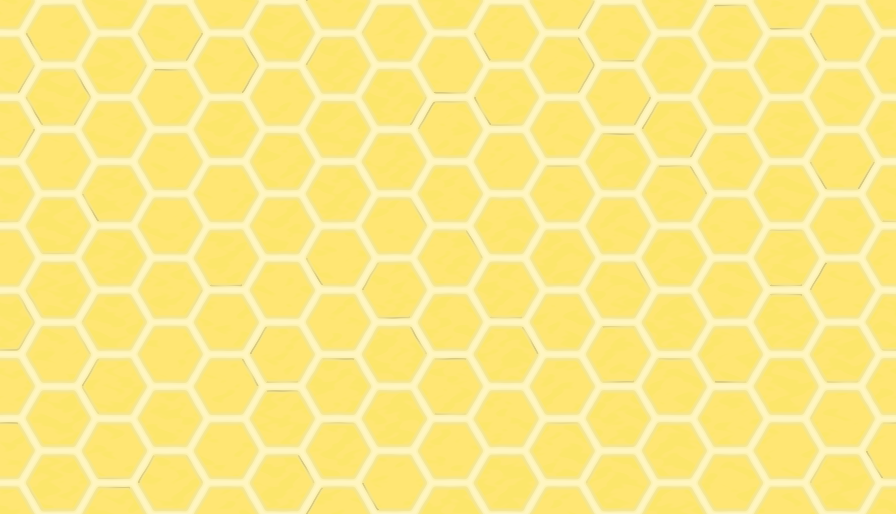
Reproduce this pattern procedurally as a Shadertoy shader.

```glsl
// Seamless pale-yellow honeycomb: flat-topped hexagons with cream walls and soft, slightly worn rims.

const float TAU = 6.2831853;
const float ROOT3 = 1.7320508;
const vec2 REPEATS = vec2(8.0, 8.0);   // column pairs across, cells down
const vec2 PERIOD = vec2(ROOT3, 1.0);  // one repeat, in cell heights
const vec2 OFFSET = vec2(0.036, -0.015);

const vec3 CREAM = vec3(1.00, 0.96, 0.75);
const vec3 WALL_SIDE = vec3(0.99, 0.95, 0.69);
const vec3 RIM_OUTER = vec3(0.96, 0.90, 0.59);
const vec3 RIM_INNER = vec3(0.97, 0.90, 0.52);
const vec3 HONEY = vec3(1.00, 0.90, 0.45);
const vec3 HONEY_DEEP = vec3(0.99, 0.90, 0.42);
const vec3 SHADOW = vec3(0.76, 0.70, 0.42);

float hash(vec3 p) {
    p = fract(p * vec3(0.1031, 0.1130, 0.0973) + 0.17);
    p += dot(p, p.yzx + 33.33);
    return fract((p.x + p.y) * p.z);
}

float smoothMax(float a, float b, float k) {
    float h = max(k - abs(a - b), 0.0) / k;
    return max(a, b) + h * h * k * 0.25;
}

// Distance measure of a softly rounded hexagon; the cell border is at 0.5
float hexRadius(vec2 p, float rounding) {
    p = abs(p);
    float slantUp = 0.5 * ROOT3 * p.x + 0.5 * p.y;
    float slantDown = 0.5 * ROOT3 * p.x - 0.5 * p.y;
    return smoothMax(smoothMax(p.y, slantUp, rounding), slantDown, rounding);
}

// Layered sines with whole frequencies, so they wrap on the unit square
float mottle(vec2 uv) {
    vec2 t = uv * TAU;
    float a = sin(19.0 * t.x + 7.0 * t.y + 2.0 * sin(11.0 * t.y));
    float b = sin(23.0 * t.y - 13.0 * t.x + 2.0 * sin(17.0 * t.x));
    float c = sin(41.0 * t.x + 2.0 * sin(37.0 * t.y));
    return (a + b + 0.6 * c) / 2.6;
}

// Nearest centre of two interleaved grids: xy = local position, returns wrapped cell id
vec3 nearestCell(vec2 p, out vec2 local) {
    vec2 idA = floor(p / PERIOD + 0.5);
    vec2 idB = floor(p / PERIOD);
    vec2 a = p - idA * PERIOD;
    vec2 b = p - (idB + 0.5) * PERIOD;
    bool useA = dot(a, a) < dot(b, b);
    local = useA ? a : b;
    return vec3(mod(useA ? idA : idB, REPEATS), useA ? 0.0 : 1.0);
}

float softStep(float edge, float width, float x) {
    return smoothstep(edge - width, edge + width, x);
}

// Colour from the middle of a wall inward to the cell floor
vec3 wallToFloor(float depth, vec3 floorColor, float pixel) {
    float blur = max(0.010, 0.7 * pixel);
    vec3 color = mix(CREAM, WALL_SIDE, softStep(0.031, blur, depth));
    color = mix(color, RIM_OUTER, softStep(0.056, blur, depth));
    color = mix(color, RIM_INNER, softStep(0.081, blur, depth));
    return mix(color, floorColor, softStep(0.109, blur, depth));
}

// Thin dark line along a few randomly chosen sides, fading along its length
float wornSide(vec3 id, vec2 local, float depth, float pixel) {
    float side = floor(atan(local.y, local.x) / (TAU / 6.0));
    float chance = hash(id * 7.0 + vec3(3.0, 5.0, 11.0 + side * 13.0));
    float width = max(0.013, 0.6 * pixel);
    float line = 1.0 - smoothstep(0.3 * width, 1.4 * width, abs(depth - 0.070));
    float fade = 0.6 + 0.4 * sin(9.0 * (local.x - local.y) + chance * 90.0);
    return line * fade * smoothstep(0.84, 0.98, chance);
}

void mainImage(out vec4 fragColor, in vec2 fragCoord) {
    vec2 uv = fragCoord / iResolution.xy;
    float pixel = REPEATS.y / iResolution.y;

    vec2 local;
    vec3 id = nearestCell(uv * REPEATS * PERIOD - OFFSET, local);
    float grain = mottle(uv);
    float depth = 0.5 - hexRadius(local, 0.035) + 0.004 * grain;

    // Floor tint varies between cells and in faint patches
    float tint = grain + 0.7 * (hash(id + 1.0) - 0.5);
    vec3 floorColor = mix(HONEY, HONEY_DEEP, smoothstep(0.05, 0.45, tint));

    vec3 color = wallToFloor(depth, floorColor, pixel);
    color = mix(color, SHADOW, 0.6 * wornSide(id, local, depth, pixel));
    fragColor = vec4(color, 1.0);
}
```
